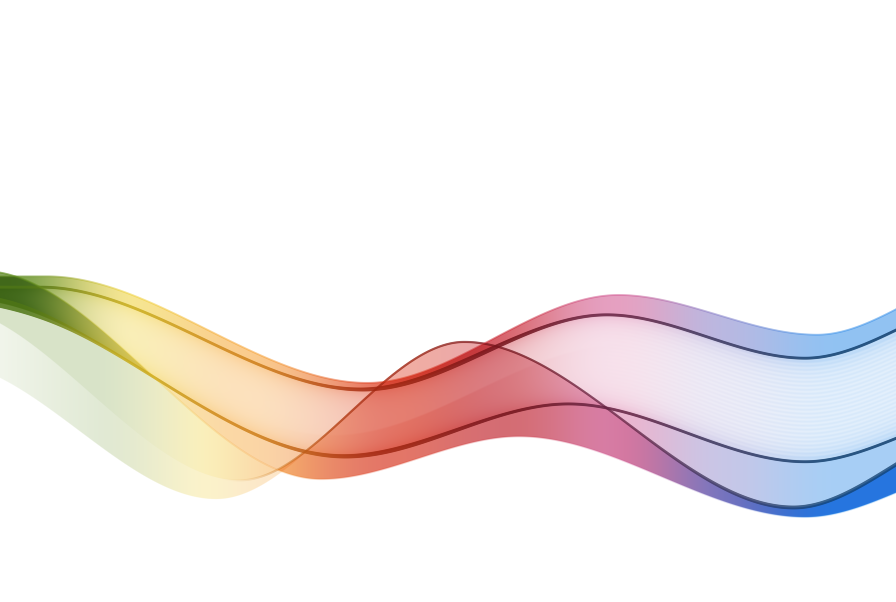
This background is drawn by a WebGL 1 fragment shader. Its source:

```glsl
precision highp float;
uniform vec2 u_resolution;

const float ASPECT = 1.488;
const vec3 PAPER = vec3(1.0);

// Hues along the ribbon, left to right
const vec3 GREEN = vec3(0.36, 0.54, 0.10);
const vec3 GOLD = vec3(0.93, 0.80, 0.14);
const vec3 ORANGE = vec3(0.96, 0.60, 0.12);
const vec3 RED = vec3(0.86, 0.20, 0.09);
const vec3 CRIMSON = vec3(0.78, 0.13, 0.18);
const vec3 PINK = vec3(0.80, 0.27, 0.52);
const vec3 VIOLET = vec3(0.46, 0.44, 0.76);
const vec3 BLUE = vec3(0.14, 0.52, 0.90);

// Tint strengths and line sizes
const float RIM_TINT = 0.50;
const float HEM_TINT = 0.40;
const float VEIL_TINT = 0.24;
const float EDGE_GLOW = 0.20;
const float GLOW_REACH = 0.016;
const float LINE_WIDTH = 0.0014;
const float STRAND_COUNT = 26.0;
const float STRAND_TINT = 0.025;

// Adds one eased swell between two extrema: x is height, y is slope
vec2 swell(float x, vec2 a, vec2 b) {
  float span = b.x - a.x;
  float t = clamp((x - a.x) / span, 0.0, 1.0);
  return (b.y - a.y) * vec2(t * t * (3.0 - 2.0 * t), 6.0 * t * (1.0 - t) / span);
}

// Signed distance to a wave through five extrema, positive above it
float wave(vec2 p, vec2 a, vec2 b, vec2 c, vec2 d, vec2 e) {
  vec2 w = vec2(a.y, 0.0) + swell(p.x, a, b) + swell(p.x, b, c)
         + swell(p.x, c, d) + swell(p.x, d, e);
  return (p.y - w.x) / sqrt(1.0 + w.y * w.y);
}

vec3 hueAt(float x) {
  vec3 hue = mix(GREEN, GOLD, smoothstep(0.03, 0.23, x));
  hue = mix(hue, ORANGE, smoothstep(0.20, 0.42, x));
  hue = mix(hue, RED, smoothstep(0.40, 0.65, x));
  hue = mix(hue, CRIMSON, smoothstep(0.65, 0.84, x));
  hue = mix(hue, PINK, smoothstep(0.84, 1.02, x));
  hue = mix(hue, VIOLET, smoothstep(1.02, 1.21, x));
  return mix(hue, BLUE, smoothstep(1.18, 1.39, x));
}

float bump(float x, float center, float width) {
  float t = (x - center) / width;
  return exp(-t * t);
}

float above(float d) {
  float blur = 0.75 / u_resolution.y;
  return smoothstep(-blur, blur, d);
}

float stroke(float d, float width) {
  float blur = 1.2 / u_resolution.y;
  return 1.0 - smoothstep(width, width + blur, abs(d));
}

vec3 glaze(vec3 color, vec3 hue, float amount) {
  return color * mix(vec3(1.0), hue, clamp(amount, 0.0, 1.0));
}

void main() {
  vec2 p = gl_FragCoord.xy / u_resolution * vec2(ASPECT, 1.0);
  float x = p.x;

  // Waves that bound the ribbon's folds
  float crest = wave(p, vec2(0.078, 0.541), vec2(0.610, 0.364),
    vec2(1.027, 0.510), vec2(1.357, 0.444), vec2(1.667, 0.554));
  float upper = wave(p, vec2(0.068, 0.523), vec2(0.601, 0.353),
    vec2(1.008, 0.477), vec2(1.337, 0.405), vec2(1.667, 0.512));
  float lower = wave(p, vec2(-0.058, 0.503), vec2(0.572, 0.242),
    vec2(0.944, 0.329), vec2(1.337, 0.233), vec2(1.667, 0.322));
  float hem = wave(p, vec2(-0.029, 0.550), vec2(0.533, 0.204),
    vec2(0.862, 0.275), vec2(1.337, 0.141), vec2(1.667, 0.234));
  float twist = wave(p, vec2(-0.097, 0.492), vec2(0.397, 0.202),
    vec2(0.771, 0.432), vec2(1.318, 0.157), vec2(1.647, 0.293));
  float veil = wave(p, vec2(-0.097, 0.399), vec2(0.359, 0.171),
    vec2(0.771, 0.432), vec2(1.318, 0.157), vec2(1.647, 0.293));

  // Bands between neighbouring waves
  float rimBand = abs(above(crest) - above(upper));
  float mainBand = abs(above(upper) - above(lower));
  float hemBand = abs(above(lower) - above(hem));
  float twistBand = abs(above(twist) - above(hem));
  float veilBand = abs(above(veil) - above(twist));

  float leftEnd = 1.0 - smoothstep(0.0, 0.22, x);
  float rightEnd = smoothstep(0.95, 1.35, x);
  float redZone = bump(x, 0.73, 0.16);
  vec3 hue = hueAt(x);
  vec3 paleHue = hueAt(x - 0.12 * (1.0 - smoothstep(0.30, 0.55, x)));

  // Shading across the main band
  float across = clamp(lower / max(lower - upper, 0.001), 0.0, 1.0);
  float glow = exp(-abs(upper) / GLOW_REACH) + exp(-abs(lower) / GLOW_REACH);
  float strands = sin(across * STRAND_COUNT * 6.283 + 3.0 * sin(x * 5.0));
  float fold = 1.0 - smoothstep(0.40, 0.44, across + 0.8 * (0.70 - x));
  float mainTint = mix(0.30, 0.15, smoothstep(0.2, 1.1, x)) + EDGE_GLOW * glow
    + 0.35 * leftEnd + redZone * (0.12 + 0.09 * fold) + STRAND_TINT * strands * rightEnd;
  float twistTint = mix(VEIL_TINT, 0.40, smoothstep(0.2, 0.5, x)) + 0.5 * rightEnd;

  // Translucent layers
  vec3 color = PAPER;
  color = glaze(color, paleHue, veilBand * VEIL_TINT * smoothstep(-0.25, 0.35, x));
  color = glaze(color, paleHue, twistBand * twistTint);
  color = glaze(color, hue, hemBand * (HEM_TINT + 0.2 * leftEnd));
  color = glaze(color, hue, mainBand * mainTint);
  color = glaze(color, hue, rimBand * (RIM_TINT + 0.3 * leftEnd + 0.3 * redZone));

  // Dark contour lines
  vec3 ink = hue * mix(0.85, 0.48, smoothstep(0.35, 1.1, x));
  float upperWidth = LINE_WIDTH * (1.0 + 1.2 * redZone);
  float lowerWidth = LINE_WIDTH * (1.0 + bump(x, 0.64, 0.16) + 4.0 * bump(x, 0.0, 0.10));
  float twistInk = smoothstep(0.36, 0.56, x) * 0.75;
  color = mix(color, ink, stroke(upper, upperWidth) * 0.85);
  color = mix(color, ink, stroke(lower, lowerWidth) * 0.85);
  color = mix(color, ink, stroke(twist, LINE_WIDTH * (0.6 + rightEnd)) * twistInk);
  color = mix(color, hue, stroke(crest, LINE_WIDTH * 0.4) * 0.45);
  color = mix(color, hue, stroke(hem, LINE_WIDTH * 0.4) * mix(0.2, 0.6, leftEnd));

  gl_FragColor = vec4(color, 1.0);
}
```
